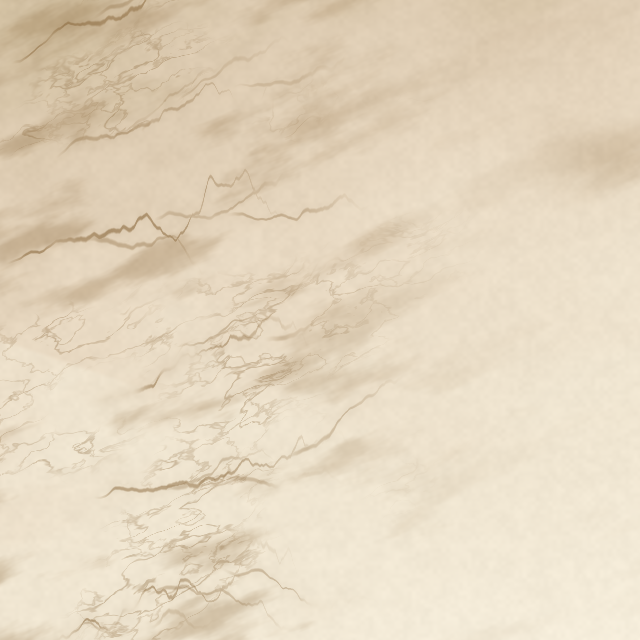
A Shadertoy shader for this texture:

```glsl
const vec3 GLOW  = vec3(0.965, 0.935, 0.865);
const vec3 PALE  = vec3(0.94, 0.90, 0.82);
const vec3 CREAM = vec3(0.91, 0.85, 0.76);
const vec3 SAND  = vec3(0.87, 0.80, 0.70);
const vec3 TAN   = vec3(0.80, 0.73, 0.60);
const vec3 UMBER = vec3(0.55, 0.42, 0.25);

const float VEIN_COUNT = 6.0;
const float BRANCHES = 4.0;
const float VEIN_SPACING = 0.185;
const float VEIN_SLOPE = 0.30;
const float VEIN_INK = 0.62;
const float WEB_INK = 0.34;
const float SMUDGE_INK = 0.30;
const float GRAIN = 0.018;
const float GRAIN_SCALE = 150.0;
const float TILT = 0.40;

float hash(vec2 p) {
    return fract(sin(dot(p, vec2(127.1, 311.7))) * 43758.5453);
}

float noise(vec2 p) {
    vec2 i = floor(p), f = fract(p);
    f = f * f * (3.0 - 2.0 * f);
    return mix(mix(hash(i), hash(i + vec2(1, 0)), f.x),
               mix(hash(i + vec2(0, 1)), hash(i + vec2(1, 1)), f.x), f.y);
}

float fbm(vec2 p) {
    float sum = 0.0, amp = 0.5;
    for (int i = 0; i < 5; i++) {
        sum += amp * noise(p);
        p = mat2(1.6, 1.2, -1.2, 1.6) * p + 7.3;
        amp *= 0.5;
    }
    return sum / 0.97;
}

// Thin line along the middle level of a noise field
float ridge(float n, float width) {
    return 1.0 - smoothstep(0.0, width, abs(n - 0.5));
}

// One stem with branches that part from it towards the right
float vein(vec2 p, float id) {
    float seed = id * 9.7;
    vec2 start = vec2(0.24 * hash(vec2(id, 3.0)) - 0.04, 0.01 + VEIN_SPACING * id);
    float len = 0.40 + 0.16 * hash(vec2(id, 5.0));
    float x = p.x - start.x;
    float path = start.y + VEIN_SLOPE * x + 0.13 * (fbm(vec2(p.x * 6.0, seed)) - 0.5);
    float width = mix(0.0018, 0.0065, noise(p * vec2(22.0, 35.0) + seed));
    float broken = smoothstep(0.22, 0.65, noise(p * vec2(14.0, 22.0) + seed));
    float ink = 0.0;
    for (float b = 0.0; b < BRANCHES; b++) {
        float fork = b * 0.23 * len;
        float run = max(x - fork, 0.0);
        float reach = (b < 0.5) ? len : len * 0.5;
        float spread = (b < 0.5) ? 0.0 : 1.1 * (hash(vec2(id, b)) - 0.5);
        float wave = 0.5 * run * (fbm(vec2(p.x * 18.0, seed + b * 4.1)) - 0.5);
        float d = abs(p.y - path - spread * run - wave);
        float fade = smoothstep(0.0, 0.04, x - fork) * (1.0 - smoothstep(0.4, 1.0, run / reach));
        float line = (1.0 - smoothstep(width * 0.2, width, d)) * broken;
        float halo = 0.16 * exp(-d * 75.0);
        ink = max(ink, (line + halo) * fade * ((b < 0.5) ? 1.0 : 0.6));
    }
    return ink * mix(0.5, 1.0, hash(vec2(id, 8.0)));
}

vec3 stoneRamp(float shade) {
    vec3 c = mix(PALE, GLOW, smoothstep(0.0, 0.6, -shade));
    c = mix(c, CREAM, clamp(shade * 3.0, 0.0, 1.0));
    c = mix(c, SAND, clamp(shade * 3.0 - 1.0, 0.0, 1.0));
    return mix(c, TAN, clamp(shade * 3.0 - 2.0, 0.0, 1.2));
}

void mainImage(out vec4 fragColor, in vec2 fragCoord) {
    vec2 uv = fragCoord / iResolution.xy;
    float c = cos(TILT), s = sin(TILT);
    vec2 flow = mat2(c, -s, s, c) * uv;
    float leftSide = 1.0 - smoothstep(0.35, 0.80, uv.x);

    // Broad shading, darkest at the upper left
    float shade = 0.14 + 1.05 * (uv.y - 0.4) + 0.36 * (0.5 - uv.x);
    shade += 0.36 * (fbm(flow * vec2(2.5, 5.0) + 2.0) - 0.5);
    shade += 0.18 * (fbm(flow * vec2(9.0, 22.0)) - 0.5) * (0.4 + leftSide);

    // Pale wedge with a crisp upper edge
    float below = 0.47 - 0.34 * uv.x - uv.y;
    shade -= 0.20 * smoothstep(-0.004, 0.006, below)
           * (1.0 - smoothstep(0.05, 0.30, below)) * (1.0 - smoothstep(0.08, 0.34, uv.x));
    vec3 color = stoneRamp(shade);

    // Soft smudges, mostly on the left, and one at the right edge
    float wisps = fbm(flow * vec2(6.0, 20.0) + 11.0);
    vec2 edgeSpot = (uv - vec2(0.98, 0.75)) / vec2(0.13, 0.06);
    float smudge = smoothstep(0.52, 0.80, wisps) * (0.15 + 0.85 * leftSide);
    smudge += 0.7 * exp(-dot(edgeSpot, edgeSpot)) * smoothstep(0.25, 0.7, wisps);
    color = mix(color, UMBER, SMUDGE_INK * smudge);

    // Fine web of cracks gathered in patches
    vec2 warp = 0.05 * vec2(fbm(uv * 9.0), fbm(uv * 9.0 + 31.0));
    vec2 q = flow + warp;
    float patches = smoothstep(0.50, 0.68, fbm(flow * vec2(3.5, 7.0) + 19.0));
    float web = max(ridge(fbm(q * vec2(9.0, 26.0)), 0.028),
                    0.7 * ridge(fbm(q * vec2(16.0, 34.0) + 5.0), 0.035));
    color = mix(color, UMBER, WEB_INK * web * patches * leftSide);

    // Main veins
    float ink = 0.0;
    for (float i = 0.0; i < VEIN_COUNT; i++) ink = max(ink, vein(uv, i));
    color = mix(color, UMBER, VEIN_INK * min(ink, 1.0));

    // Faint mottled grain
    color += GRAIN * (noise(uv * GRAIN_SCALE) + noise(uv * GRAIN_SCALE * 0.45) - 1.0);
    fragColor = vec4(clamp(color, 0.0, 1.0), 1.0);
}
```
